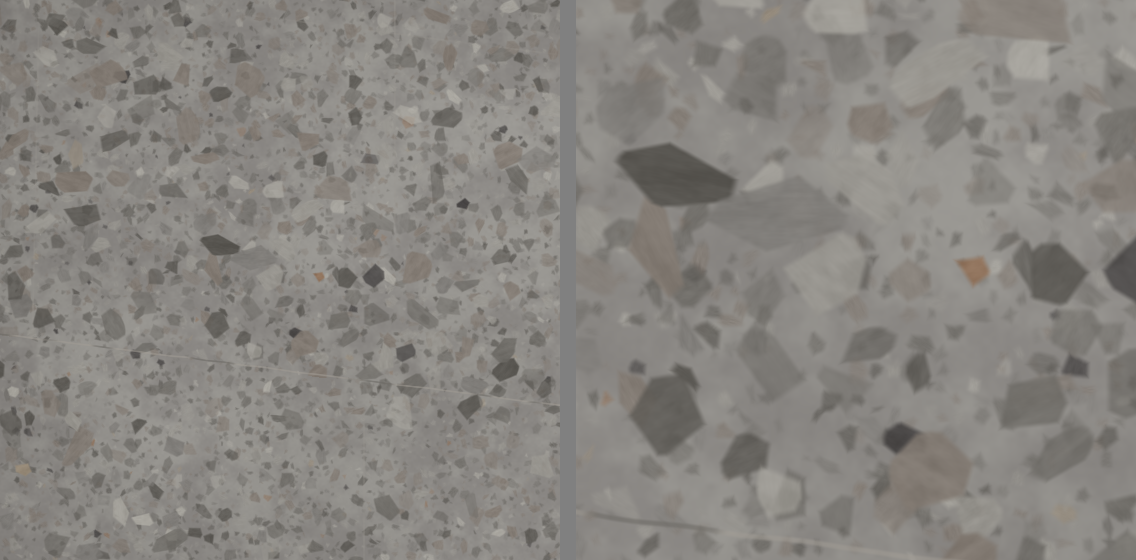
Left, the full canvas; right, a detail of the centre.
Write a Shadertoy shader that draws this texture.

```glsl
float hash(vec2 p) {
    return fract(sin(dot(p, vec2(127.1, 311.7))) * 43758.5453);
}

float noise(vec2 p) {
    vec2 i = floor(p), f = fract(p);
    f = f * f * (3.0 - 2.0 * f);
    return mix(mix(hash(i), hash(i + vec2(1, 0)), f.x),
               mix(hash(i + vec2(0, 1)), hash(i + vec2(1, 1)), f.x), f.y);
}

float fbm(vec2 p) {
    float sum = 0.0, weight = 0.5;
    for (int i = 0; i < 4; i++) {
        sum += weight * noise(p);
        p = p * 2.03 + 7.3;
        weight *= 0.5;
    }
    return sum / 0.9375;
}

// Signed distance to an irregular convex stone with blunted corners
float stoneDistance(vec2 p, float radius, vec2 key) {
    float d = length(p) - radius * 1.12;
    for (int i = 0; i < 5; i++) {
        float n = float(i);
        float angle = (n + 0.8 * hash(key + n * 1.7)) * 1.2566;
        float side = radius * mix(0.5, 1.1, hash(key + n * 2.3 + 5.0));
        d = max(d, dot(p, vec2(cos(angle), sin(angle))) - side);
    }
    return d;
}

vec3 stoneColour(float pick) {
    if (pick < 0.20) return vec3(0.345, 0.335, 0.315);
    if (pick < 0.48) return vec3(0.425, 0.415, 0.395);
    if (pick < 0.68) return vec3(0.505, 0.472, 0.44);
    if (pick < 0.77) return vec3(0.49, 0.48, 0.465);
    if (pick < 0.92) return vec3(0.60, 0.59, 0.565);
    if (pick < 0.965) return vec3(0.68, 0.67, 0.64);
    if (pick < 0.975) return vec3(0.56, 0.43, 0.33);
    if (pick < 0.985) return vec3(0.22, 0.21, 0.21);
    return vec3(0.60, 0.55, 0.48);
}

// One size class of stones, set into the ground colour
vec3 scatterStones(vec3 ground, vec2 uv, float cells, float cover, float strength, float seed) {
    vec2 p = uv * cells;
    for (int j = -1; j <= 1; j++)
    for (int i = -1; i <= 1; i++) {
        vec2 id = floor(p) + vec2(i, j);
        vec2 key = id + seed * 17.3;
        if (hash(key) > cover) continue;

        vec2 centre = id + 0.15 + 0.7 * vec2(hash(key + 3.1), hash(key + 8.7));
        float turn = 6.2832 * hash(key + 12.9);
        float stretch = mix(1.0, 2.1, pow(hash(key + 21.4), 2.0));
        vec2 q = mat2(cos(turn), sin(turn), -sin(turn), cos(turn)) * (p - centre);
        q *= vec2(1.0 / sqrt(stretch), sqrt(stretch));
        float radius = mix(0.26, 0.5, hash(key + 31.7));
        float d = stoneDistance(q, radius, key) / cells;

        float mask = 1.0 - smoothstep(-0.0026, 0.0018, d);
        float opacity = strength * mix(0.4, 1.0, hash(key + 44.2));
        vec3 colour = stoneColour(hash(key + 57.6));
        colour += 0.08 * (fbm(q * vec2(4.0, 8.0) + key) - 0.5);
        ground = mix(ground, colour, mask * opacity);
    }
    return ground;
}

// Thin line mask around a signed offset
float jointLine(float offset) {
    return 1.0 - smoothstep(0.0004, 0.0026, abs(offset));
}

void mainImage(out vec4 fragColor, in vec2 fragCoord) {
    vec2 uv = fragCoord / iResolution.y;

    // Cement with cloudy tone
    float cloud = fbm(uv * 9.0) + 0.9 * (fbm(uv * 38.0) - 0.5);
    vec3 colour = mix(vec3(0.53, 0.518, 0.505), vec3(0.592, 0.584, 0.565),
                      smoothstep(0.15, 0.85, cloud));

    // Stones from fine to coarse, fewer coarse ones below the slanted joint
    float slant = uv.y - 0.404 + 0.128 * uv.x;
    float upper = smoothstep(-0.01, 0.01, slant);
    colour = scatterStones(colour, uv, 95.0, 0.38, 0.6, 1.0);
    colour = scatterStones(colour, uv, 55.0, 0.42, 0.75, 2.0);
    colour = scatterStones(colour, uv, 31.0, mix(0.46, 0.58, upper), 0.9, 3.0);
    colour = scatterStones(colour, uv, 17.0, mix(0.32, 0.58, upper), 1.0, 4.0);

    // Uneven light, dim at the upper left and brighter to the right
    colour += 0.05 * (fbm(uv * 3.5 + 4.0) - 0.5) + 0.022 * (uv.x - 0.5)
            - 0.03 * smoothstep(0.75, 1.05, uv.y) * (1.0 - 0.5 * uv.x);

    // Worn joints between the slabs
    float wear = noise(uv * 22.0);
    float seam = jointLine(slant + 0.002 * (noise(uv * 30.0) - 0.5));
    colour = mix(colour, mix(vec3(0.42, 0.41, 0.39), vec3(0.63, 0.61, 0.58),
                             smoothstep(0.15, 0.4, wear)), 0.55 * seam);
    float faint = jointLine(uv.x - 0.65) * (1.0 - upper)
                + jointLine(uv.x - 0.705) * upper * step(0.6, uv.y)
                + jointLine(uv.x - 0.06 - 0.02 * (uv.y - 0.5)) * upper
                + jointLine(uv.y - 1.03 + 0.128 * uv.x) * step(0.45, uv.x);
    colour = mix(colour, vec3(0.60, 0.585, 0.56), 0.4 * faint * wear);

    // Fine surface grain
    colour += 0.012 * (noise(uv * 220.0) - 0.5);
    fragColor = vec4(colour, 1.0);
}
```
